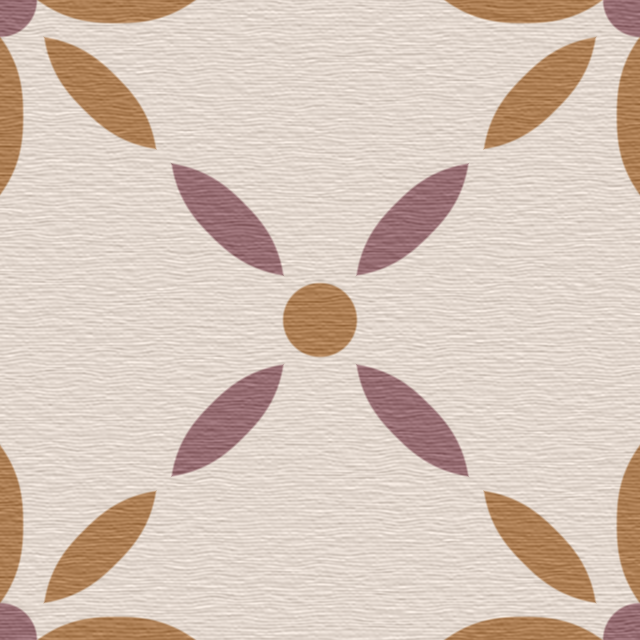
A WebGL 2 fragment shader for this pattern:

```glsl
#version 300 es
precision highp float;
// Floral tile of petals and discs in ochre and plum on ribbed cream cloth.

#define TILES 1.0          // repeats across and down
#define DISC_RADIUS 0.0577
#define PETAL_LENGTH 0.1235 // half length
#define PETAL_WIDTH 0.0362  // half width
#define PETAL_POWER 2.5    // bluntness of the petal tips
#define EDGE_SOFTNESS 0.0022
#define RIBS 172.0         // cloth rows over the canvas
#define GRAIN_ACROSS 64.0  // grain cells along a row
#define RELIEF 0.075       // strength of the weave shading
#define CREAM vec3(0.885, 0.840, 0.803)
#define OCHRE vec3(0.675, 0.492, 0.325)
#define PLUM vec3(0.588, 0.425, 0.445)

uniform vec2 u_resolution;
out vec4 fragColor;

float hash(ivec2 cell) {
    uint n = uint(cell.x) * 1597334677u ^ uint(cell.y) * 3812015801u;
    n = (n ^ (n >> 16)) * 2246822519u;
    n = (n ^ (n >> 13)) * 3266489917u;
    return float((n ^ (n >> 16)) >> 8) / 16777216.0;
}

float valueNoise(vec2 p) {
    ivec2 cell = ivec2(floor(p));
    vec2 f = fract(p);
    f = f * f * (3.0 - 2.0 * f);
    float low = mix(hash(cell), hash(cell + ivec2(1, 0)), f.x);
    float high = mix(hash(cell + ivec2(0, 1)), hash(cell + ivec2(1, 1)), f.x);
    return mix(low, high, f.y);
}

// Approximate signed distance to a pointed petal lying along a unit axis.
float petal(vec2 p, vec2 axis) {
    float along = abs(dot(p, axis)) / PETAL_LENGTH;
    float across = abs(dot(p, vec2(-axis.y, axis.x)));
    float profile = PETAL_WIDTH * (1.0 - pow(along, PETAL_POWER));
    float slope = PETAL_WIDTH * PETAL_POWER / PETAL_LENGTH
                * pow(along, PETAL_POWER - 1.0);
    return (across - profile) / sqrt(1.0 + slope * slope);
}

float coverage(float distanceToEdge, float softness) {
    return 1.0 - smoothstep(-softness, softness, distanceToEdge);
}

// Height of the cloth: irregular threads running across.
float clothHeight(vec2 uv) {
    float sway = valueNoise(uv * vec2(24.0, 60.0));
    float row = uv.y * RIBS + 1.1 * sway;
    float rib = 0.5 + 0.5 * cos(6.2832 * row);
    float grain = valueNoise(vec2(uv.x * GRAIN_ACROSS, row * 1.15));
    float fine = valueNoise(uv * vec2(190.0, 260.0) + 37.0);
    return 0.24 * rib + 0.62 * grain + 0.32 * fine;
}

void main() {
    vec2 uv = gl_FragCoord.xy / u_resolution;
    float pixel = 1.0 / min(u_resolution.x, u_resolution.y);
    float softness = max(EDGE_SOFTNESS, 0.8 * pixel * TILES);

    // Mirror the tile into one quadrant, its centre at the origin.
    vec2 p = abs(fract(uv * TILES) - 0.5);
    vec2 diagonal = vec2(0.70711);

    // Petals on the diagonals and on the tile borders.
    float plumShape = petal(p - vec2(0.1445, 0.1570), diagonal);
    float ochreShape = petal(p - vec2(0.3435, 0.3545), diagonal);
    ochreShape = min(ochreShape, petal(p - vec2(0.3180, 0.5), vec2(1.0, 0.0)));
    ochreShape = min(ochreShape, petal(p - vec2(0.5, 0.3190), vec2(0.0, 1.0)));

    // Discs at the tile centre and corners.
    ochreShape = min(ochreShape, length(p) - DISC_RADIUS);
    plumShape = min(plumShape, length(p - 0.5) - DISC_RADIUS);

    vec3 color = mix(CREAM, OCHRE, coverage(ochreShape, softness));
    color = mix(color, PLUM, coverage(plumShape, softness));

    // Light from above on the cloth, with slightly cool shadows.
    vec2 stepUp = vec2(0.0004, 0.27 / RIBS);
    float slope = clothHeight(uv - stepUp) - clothHeight(uv + stepUp);
    float shade = RELIEF * clamp(slope * 2.0, -2.0, 1.3);
    color += shade * vec3(0.97, 1.0, 1.03);

    fragColor = vec4(clamp(color, 0.0, 1.0), 1.0);
}
```
